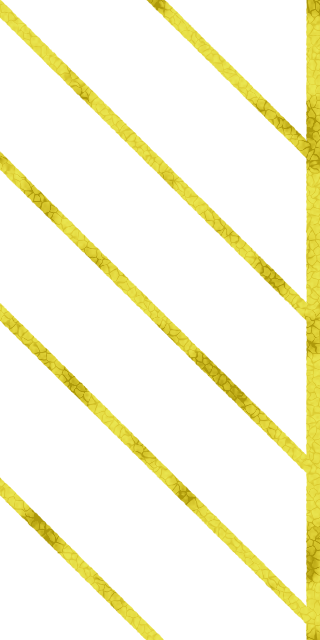
A WebGL 2 fragment shader for this pattern:

```glsl
#version 300 es
precision highp float;

uniform vec2 u_resolution;
out vec4 outColor;

// Layout, in units of the canvas height, y measured downwards
const float PANEL_WIDTH = 0.495;
const int STRIPE_COUNT = 5;
const float STRIPE_START[STRIPE_COUNT] = float[](-0.241, 0.013, 0.251, 0.487, 0.760);
const float STRIPE_HALF_WIDTH = 0.0100;
const float BAR_LEFT = 0.4740;
const float EDGE_WOBBLE = 0.0012;

// Foil surface
const float BLOTCH_FREQ = 17.0;
const float CRACK_FREQ = 82.0;
const float GRAIN_FREQ = 230.0;
const float BASE_SHADE = 0.16;
const float BLOTCH_SHADE = 0.66;
const float CRACK_SHADE = 0.36;
const float GRAIN_SHADE = 0.26;

const vec3 WHITE = vec3(1.0);
const vec3 LEMON = vec3(0.92, 0.91, 0.33);
const vec3 GOLD = vec3(0.89, 0.84, 0.24);
const vec3 OCHRE = vec3(0.82, 0.75, 0.15);
const vec3 BRONZE = vec3(0.68, 0.60, 0.04);

vec2 hash22(vec2 cell) {
    vec3 q = fract(cell.xyx * vec3(0.1031, 0.1030, 0.0973));
    q += dot(q, q.yzx + 33.33);
    return fract((q.xx + q.yz) * q.zy);
}

float valueNoise(vec2 p) {
    vec2 cell = floor(p);
    vec2 f = fract(p);
    f = f * f * (3.0 - 2.0 * f);
    float top = mix(hash22(cell).x, hash22(cell + vec2(1.0, 0.0)).x, f.x);
    float bottom = mix(hash22(cell + vec2(0.0, 1.0)).x, hash22(cell + 1.0).x, f.x);
    return mix(top, bottom, f.y);
}

// Gap between the nearest two cell centres: zero along the cracks
float crackGap(vec2 p) {
    vec2 cell = floor(p);
    float nearest = 8.0;
    float second = 8.0;
    for (int y = -1; y <= 1; y++) {
        for (int x = -1; x <= 1; x++) {
            vec2 neighbour = cell + vec2(x, y);
            float d = distance(p, neighbour + hash22(neighbour));
            second = min(second, max(nearest, d));
            nearest = min(nearest, d);
        }
    }
    return second - nearest;
}

vec3 foilColor(vec2 p) {
    float blotch = 0.75 * valueNoise(p * BLOTCH_FREQ + 7.0)
                 + 0.25 * valueNoise(p * BLOTCH_FREQ * 2.7 + 31.0);
    float grain = valueNoise(p * GRAIN_FREQ) - 0.5;

    // Bend the cells so the cracks run unevenly
    vec2 bend = vec2(valueNoise(p * 120.0), valueNoise(p * 120.0 + 53.0)) - 0.5;
    float crack = 1.0 - smoothstep(0.02, 0.24, crackGap(p * CRACK_FREQ + 0.5 * bend));

    float shade = BASE_SHADE + BLOTCH_SHADE * smoothstep(0.42, 0.85, blotch)
                + CRACK_SHADE * crack * (0.5 + blotch) + GRAIN_SHADE * grain;

    // Four-step ramp from light to dark
    float t = clamp(shade, 0.0, 1.0) * 3.0;
    vec3 color = mix(LEMON, GOLD, min(t, 1.0));
    color = mix(color, OCHRE, clamp(t - 1.0, 0.0, 1.0));
    return mix(color, BRONZE, clamp(t - 2.0, 0.0, 1.0));
}

// Signed distance to the diagonals joined with the upright bar
float frameDistance(vec2 p) {
    float d = BAR_LEFT - p.x;
    for (int i = 0; i < STRIPE_COUNT; i++) {
        float across = (p.y - p.x - STRIPE_START[i]) * inversesqrt(2.0);
        d = min(d, abs(across) - STRIPE_HALF_WIDTH);
    }
    return d;
}

void main() {
    vec2 uv = gl_FragCoord.xy / u_resolution;
    vec2 p = vec2(uv.x * PANEL_WIDTH, 1.0 - uv.y);
    float pixel = 1.0 / u_resolution.y;

    float wobble = EDGE_WOBBLE * (valueNoise(p * 260.0 + 19.0) - 0.5);
    float d = frameDistance(p) + wobble;
    float coverage = 1.0 - smoothstep(-0.75 * pixel, 0.75 * pixel, d);

    outColor = vec4(mix(WHITE, foilColor(p), coverage), 1.0);
}
```
